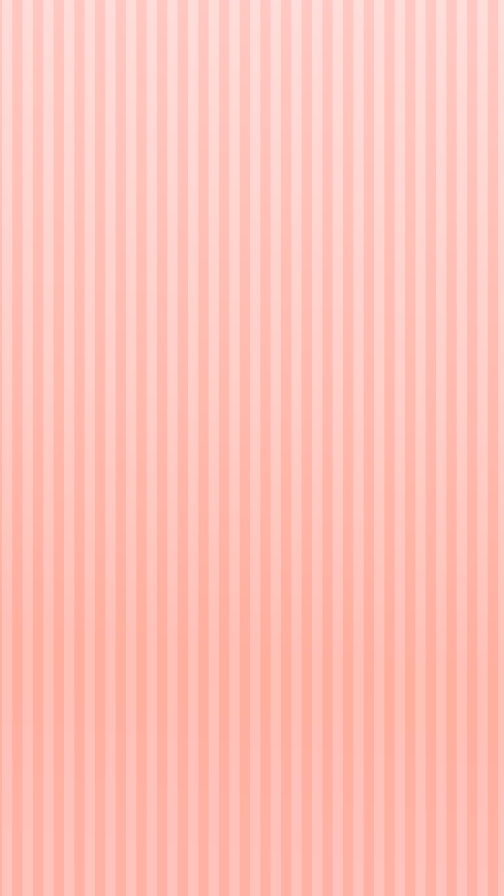
Give the GLSL for this pattern, as a WebGL 2 fragment shader.

```glsl
#version 300 es
precision highp float;
// Even vertical pinstripes in two coral pinks.
// Each stripe family follows its own three-stop vertical gradient,
// pale at the top and warmer below, with a slight tilt to the right.

uniform vec2 u_resolution;
out vec4 fragColor;

const float STRIPE_COUNT = 24.38;   // repeats across the canvas
const float FIRST_DARK   = 0.0243;  // left edge of the first dark stripe
const float DARK_SHARE   = 0.5;     // dark part of each repeat
const float MID_HEIGHT   = 0.56;    // height of the middle gradient stop
const float LOW_HEIGHT   = 0.26;    // height of the warmest gradient stop
const float TILT         = 0.05;    // gradient rise from left to right

const vec3 PALE_TOP = vec3(1.0, 0.865, 0.850);
const vec3 PALE_MID = vec3(1.0, 0.808, 0.780);
const vec3 PALE_LOW = vec3(1.0, 0.752, 0.712);
const vec3 DARK_TOP = vec3(1.0, 0.785, 0.760);
const vec3 DARK_MID = vec3(1.0, 0.728, 0.682);
const vec3 DARK_LOW = vec3(1.0, 0.685, 0.618);
const vec3 FOOT_TINT = vec3(0.0, 0.012, 0.026);  // cooler pink at the foot

// Blend three stops from the low height up to the top edge.
vec3 verticalGradient(vec3 low, vec3 mid, vec3 top, float height) {
    float lower = clamp((height - LOW_HEIGHT) / (MID_HEIGHT - LOW_HEIGHT), 0.0, 1.0);
    float upper = clamp((height - MID_HEIGHT) / (1.0 - MID_HEIGHT), 0.0, 1.0);
    return mix(mix(low, mid, lower), top, upper);
}

// Coverage of the dark stripe, smoothed over one pixel.
float darkStripe(float x) {
    float phase = fract((x - FIRST_DARK) * STRIPE_COUNT);
    float fromCentre = abs(fract(phase - 0.5 * DARK_SHARE + 0.5) - 0.5);
    float pixel = STRIPE_COUNT / u_resolution.x;
    return clamp((0.5 * DARK_SHARE - fromCentre) / pixel + 0.5, 0.0, 1.0);
}

void main() {
    vec2 uv = gl_FragCoord.xy / u_resolution;
    float height = uv.y + TILT * (uv.x - 0.5);

    vec3 pale = verticalGradient(PALE_LOW, PALE_MID, PALE_TOP, height);
    vec3 dark = verticalGradient(DARK_LOW, DARK_MID, DARK_TOP, height);
    vec3 color = mix(pale, dark, darkStripe(uv.x));

    // Soft pink lift near the lower edge
    color += FOOT_TINT * (1.0 - smoothstep(0.0, LOW_HEIGHT, height));
    fragColor = vec4(color, 1.0);
}
```
